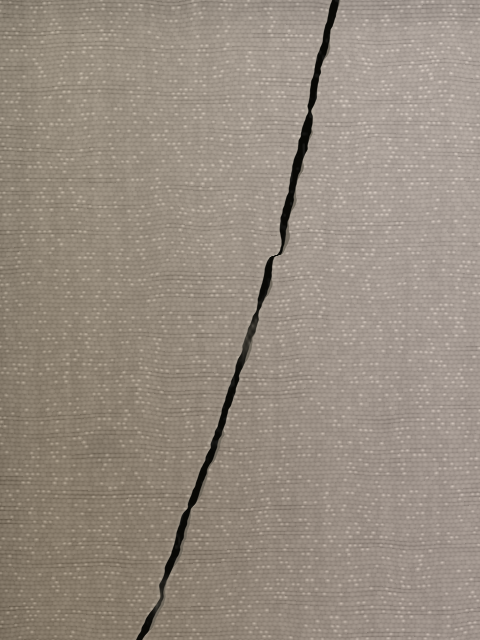
A WebGL 1 fragment shader for this texture:

```glsl
precision highp float;
// A woven wall covering split by a ragged, steep crack.
// Soft light gradients carry a staggered thread pattern; the crack is a bent
// curve with two noisy edges, a grey torn lip and pale frayed rims.
uniform vec2 u_resolution;

float hash(vec2 p) {
  return fract(sin(dot(p, vec2(127.1, 311.7))) * 43758.5453);
}

float noise(vec2 p) {
  vec2 i = floor(p);
  vec2 f = fract(p);
  f = f * f * (3.0 - 2.0 * f);
  return mix(mix(hash(i), hash(i + vec2(1.0, 0.0)), f.x),
             mix(hash(i + vec2(0.0, 1.0)), hash(i + vec2(1.0, 1.0)), f.x), f.y);
}

// Smooth bell around a centre
float bump(float x, float centre, float width) {
  float d = (x - centre) / width;
  return exp(-d * d);
}

// Signed jitter along the height, in two octaves
float ragged(float y, float seed) {
  return 0.65 * noise(vec2(y * 60.0, seed)) + 0.35 * noise(vec2(y * 150.0, seed + 9.0)) - 0.5;
}

// Horizontal place of the crack at a given height
float crackCentre(float y) {
  float x = 0.292 + 0.55 * y - 0.144 * y * y;
  x -= 0.007 * bump(y, 0.89, 0.045);
  x += 0.012 * bump(y, 0.612, 0.025) * smoothstep(0.598, 0.603, y);
  x -= 0.004 * bump(y, 0.590, 0.015) * (1.0 - smoothstep(0.598, 0.603, y));
  x -= 0.008 * bump(y, 0.186, 0.020);
  x += 0.009 * bump(y, 0.062, 0.016);
  x -= 0.003 * bump(y, 0.270, 0.050);
  return x + 0.004 * ragged(y, 3.0);
}

// Half width of the opening, with its narrow places
float crackHalfWidth(float y) {
  float w = 0.0072 + 0.0022 * bump(y, 0.77, 0.06);
  w -= 0.0050 * bump(y, 0.826, 0.007);
  w -= 0.0045 * bump(y, 0.615, 0.018);
  w -= 0.0030 * bump(y, 0.515, 0.012);
  w -= 0.0040 * bump(y, 0.068, 0.020);
  w -= 0.0030 * bump(y, 0.205, 0.006);
  return w;
}

// Broad light: warm and dim at left, cooler and paler at right
vec3 wallLight(vec2 uv) {
  vec3 warm = mix(vec3(0.535, 0.488, 0.423), vec3(0.605, 0.565, 0.505), smoothstep(0.1, 0.95, uv.y));
  vec3 cool = mix(vec3(0.630, 0.585, 0.555), vec3(0.685, 0.645, 0.615), smoothstep(0.1, 0.85, uv.y));
  vec3 col = mix(warm, cool, smoothstep(0.05, 0.95, uv.x + 0.12 * (uv.y - 0.5)));
  col *= 1.0 - 0.07 * smoothstep(0.93, 1.0, uv.y);
  col *= 1.0 - 0.05 * (1.0 - smoothstep(0.0, 0.12, uv.x));
  float smudge = length((uv - vec2(0.21, 0.30)) * vec2(0.75, 1.0));
  return col * (1.0 - 0.045 * (1.0 - smoothstep(0.01, 0.045, smudge)));
}

// Staggered threads, uneven slubs and small glints; returns added brightness
float weave(vec2 uv) {
  vec2 warp = vec2(noise(uv * vec2(9.0, 30.0)), noise(uv * vec2(14.0, 9.0) + 5.0)) - 0.5;
  vec2 p = uv * vec2(92.0, 148.0) + warp * vec2(0.9, 1.1);
  float row = floor(p.y);
  p.x += 0.5 * mod(row, 2.0) + 0.3 * hash(vec2(row, 2.0));
  vec2 cell = vec2(floor(p.x), row);
  vec2 f = fract(p) - 0.5;
  float thread = 0.5 * cos(6.2832 * f.y) + 0.35 * cos(6.2832 * f.x);
  float tone = hash(cell) - 0.5;
  float glint = step(0.80, hash(cell + 41.0)) * bump(f.x, 0.0, 0.32) * bump(f.y, 0.12, 0.25);
  float slubRow = smoothstep(0.62, 0.95, noise(vec2(uv.x * 5.0, row * 1.7)));
  float slubColumn = noise(vec2(uv.x * 85.0, uv.y * 5.0)) - 0.5;
  float groove = slubRow * smoothstep(0.1, 0.5, abs(f.y));
  return 0.042 * thread + 0.035 * tone + 0.12 * glint - 0.055 * groove + 0.025 * slubColumn - 0.012;
}

// Coverage of the span between two edges
float span(float x, float left, float right, float soft) {
  return smoothstep(left - soft, left + soft, x) * (1.0 - smoothstep(right - soft, right + soft, x));
}

void main() {
  vec2 uv = gl_FragCoord.xy / u_resolution;
  float soft = 0.8 / u_resolution.x;
  float y = uv.y;

  vec3 col = wallLight(uv);
  col += weave(uv) * vec3(1.0, 0.98, 0.95);

  // Crack edges
  float centre = crackCentre(y);
  float halfWidth = crackHalfWidth(y);
  float left = centre - halfWidth + 0.006 * ragged(y, 17.0);
  float right = centre + halfWidth + 0.006 * ragged(y, 31.0);

  // Pale frayed paper beside the gap
  float fray = 0.004 + 0.004 * noise(vec2(y * 90.0, 53.0));
  float rim = span(uv.x, left - fray, right + fray, 2.0 * soft);
  float tear = bump(y, 0.600, 0.006) + bump(y, 0.826, 0.008);
  col = mix(col, vec3(0.71, 0.68, 0.63), rim * min(1.0, 0.25 + 0.5 * tear));

  // Torn grey lip on the shaded side
  float lipWidth = 0.006 * smoothstep(0.45, 0.85, noise(vec2(y * 38.0, 71.0)));
  lipWidth += 0.008 * bump(y, 0.627, 0.022) + 0.004 * bump(y, 0.07, 0.02);
  float lip = span(uv.x, right - 0.002, right + lipWidth, soft);
  col = mix(col, vec3(0.40, 0.375, 0.33), 0.8 * lip);

  // Dark opening, partly filled with grey fibres
  float filled = max(bump(y, 0.475, 0.032), 0.9 * bump(y, 0.068, 0.020));
  float fibre = noise(uv * vec2(150.0, 110.0));
  vec3 depth = mix(vec3(0.03, 0.03, 0.02), vec3(0.35, 0.33, 0.29), filled * (0.25 + 0.75 * fibre));
  depth += 0.07 * smoothstep(0.6, 1.0, fibre);
  col = mix(col, depth, span(uv.x, left, right, soft));

  gl_FragColor = vec4(clamp(col, 0.0, 1.0), 1.0);
}
```
